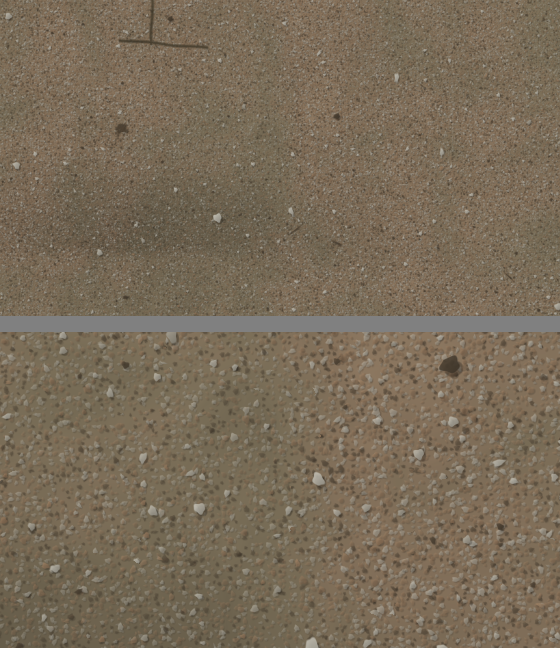
Top, the full canvas; bottom, a detail of the centre.
This texture is drawn by a WebGL 2 fragment shader. Its source:

```glsl
#version 300 es
precision highp float;

uniform vec2 u_resolution;
out vec4 outColor;

vec3 hash3(vec2 p) {
    vec3 q = fract(p.xyx * vec3(0.1031, 0.1030, 0.0973));
    q += dot(q, q.yxz + 33.33);
    return fract((q.xxy + q.yzz) * q.zyx);
}

mat2 turn(float a) {
    return mat2(cos(a), sin(a), -sin(a), cos(a));
}

// Layered, warped sines for drifts in the sand, roughly -1 to 1
float drifts(vec2 p) {
    float sum = 0.0, amp = 0.5;
    for (int i = 0; i < 6; i++) {
        p = turn(0.9) * p * 1.7 + 0.8 * sin(p.yx * 1.3) + 2.1;
        sum += amp * sin(p.x) * cos(p.y);
        amp *= 0.66;
    }
    return sum;
}

// Scatters jittered, wobbly ellipses with a shadow to the lower right
void scatter(inout vec3 color, vec2 p, float cells, float share, float size,
             float stretch, float pale, float dark, float strength) {
    vec2 q = p * cells;
    float pixel = cells / u_resolution.y;
    for (int k = 0; k < 9; k++) {
        vec2 id = floor(q) + vec2(k % 3, k / 3) - 1.0;
        vec3 a = hash3(id + cells * 3.7 + 40.0);
        if (a.z > share) continue;
        vec3 b = hash3(id + cells * 5.3 + 97.0);
        float kind = a.z / share;
        float radius = size * mix(0.5, 1.0, b.y * b.y);
        float squash = 1.0 + stretch * b.z;
        mat2 spin = turn(6.283 * b.x);
        vec2 d = q - id - 0.15 - 0.7 * a.xy;
        vec2 body = spin * d * vec2(1.0, squash);
        vec2 shadow = spin * (d + vec2(-0.45, 0.5) * radius / squash) * vec2(1.0, squash);
        float angle = atan(body.y, body.x + 1e-5);
        float wobble = 1.0 + 0.13 * sin(3.0 * angle + 9.0 * b.y) + 0.07 * sin(5.0 * angle + 20.0 * b.z);
        float gap = (length(body) * wobble - radius) / squash;
        float shade = 1.0 - smoothstep(-pixel, pixel, (length(shadow) - radius) / squash);
        float cover = 1.0 - smoothstep(-0.8 * pixel, 0.8 * pixel, gap);

        vec3 tint = mix(vec3(0.53, 0.42, 0.32), vec3(0.60, 0.49, 0.38), b.z);
        if (kind < dark) tint = vec3(0.27, 0.23, 0.18);
        else if (kind > 1.0 - pale) tint = mix(vec3(0.57, 0.55, 0.50), vec3(0.71, 0.70, 0.66), b.y);
        tint *= 1.0 - 0.12 * dot(d, vec2(0.7, -0.7)) / radius;
        color *= 1.0 - 0.3 * shade * strength;
        color = mix(color, tint, cover * strength);
    }
}

// Distance to a slightly bent stick
float stick(vec2 p, vec2 a, vec2 b) {
    p += 0.002 * sin(p.yx * 37.0);
    vec2 ab = b - a;
    return length(p - a - ab * clamp(dot(p - a, ab) / dot(ab, ab), 0.0, 1.0));
}

void main() {
    vec2 p = gl_FragCoord.xy / u_resolution.y;
    float pixel = 1.0 / u_resolution.y;

    // Smooth olive sand and rougher, redder patches
    float broad = drifts(p * 1.5 + 3.0);
    float fine = drifts(p * 9.0 + 7.0);
    float rough = smoothstep(-0.5, 0.5, broad + 0.45 * fine);
    vec3 color = mix(vec3(0.492, 0.446, 0.355), vec3(0.502, 0.428, 0.345), rough);
    color *= 1.0 + 0.075 * broad + 0.07 * fine;

    // Shallow dark hollow with a sharper lower lip
    vec2 hollow = (p - vec2(0.42, 0.25 + 0.012 * fine)) * vec2(1.9, 5.0);
    float lip = smoothstep(-0.4, -0.2, hollow.y);
    color *= 1.0 - 0.19 * exp(-dot(hollow, hollow)) * mix(0.5, 1.0, lip);

    // Sand grains, from the finest up
    scatter(color, p, 170.0, 0.85, 0.55, 0.6, 0.42, 0.22, 0.34 + 0.1 * rough);
    scatter(color, p, 95.0, 0.3 + 0.35 * rough, 0.4, 0.7, 0.45, 0.1, 0.5);
    scatter(color, p, 48.0, 0.18 + 0.16 * rough, 0.21, 0.8, 0.68, 0.09, 0.72);

    // Sticks and a blurred, ragged clump of debris
    float sticks = min(stick(p, vec2(0.382, 0.873), vec2(0.655, 0.848)),
                       stick(p, vec2(0.482, 1.02), vec2(0.479, 0.86)));
    float bark = 1.0 - smoothstep(0.003 - pixel, 0.004 + 1.5 * pixel, sticks);
    color = mix(color, vec3(0.25, 0.22, 0.16) * (1.0 + 0.3 * fine), 0.8 * bark);
    vec2 clump = abs(p - vec2(0.387, 0.595)) + 0.012 * drifts(p * 30.0);
    float debris = 1.0 - smoothstep(0.013, 0.025, max(clump.x, clump.y * 1.2));
    color = mix(color, vec3(0.24, 0.20, 0.15), 0.75 * debris);

    // Pebbles, shells and straws
    scatter(color, p, 22.0, 0.2, 0.16, 0.9, 0.8, 0.13, 0.82);
    scatter(color, p, 7.0, 0.12, 0.11, 1.2, 0.8, 0.15, 0.9);
    scatter(color, p, 6.0, 0.1, 0.13, 9.0, 0.1, 0.75, 0.7);

    outColor = vec4(color, 1.0);
}
```
